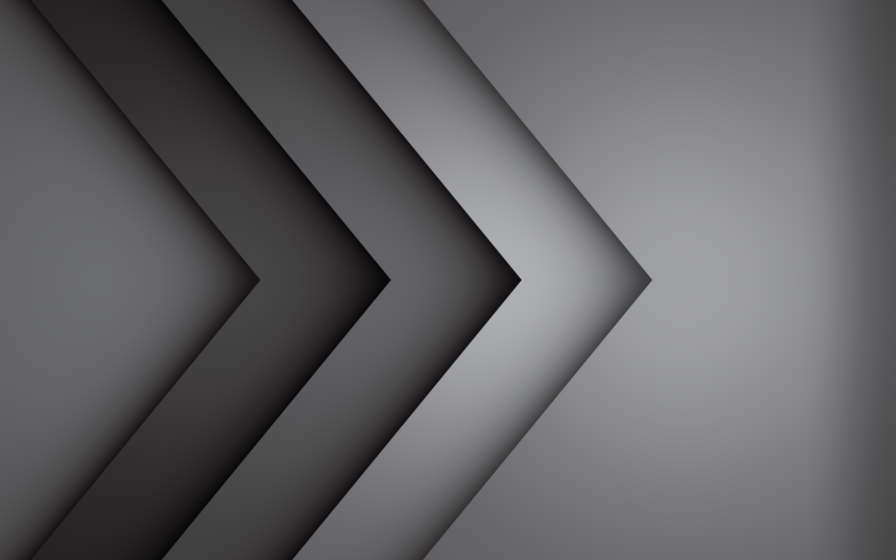
A Shadertoy shader for this background:

```glsl
#define FIRST_TIP 0.465
#define TIP_STEP 0.2333
#define LEAN 0.82
#define SHADOW_WIDTH 0.042
#define GLOW_RADIUS 0.45
#define RIM_WIDTH 0.17
#define RIM_DARKNESS 0.30

// One entry per layer, left to right
const vec4 BASE_TONE = vec4(0.31, 0.115, 0.23, 0.34);
const vec4 GLOW_TONE = vec4(0.43, 0.28, 0.40, 0.70);
const vec4 SHADOW_DEPTH = vec4(0.82, 0.88, 0.85, 0.62);

float glow(vec2 p, vec2 center) {
    vec2 q = (p - center) / GLOW_RADIUS;
    return exp(-dot(q, q));
}

// Distances inward from the upper and lower arms of a chevron
vec2 armDistances(vec2 p, float tipX) {
    float reach = tipX - p.x;
    float rise = LEAN * (p.y - 0.5);
    return vec2(reach - rise, reach + rise) / sqrt(1.0 + LEAN * LEAN);
}

// Cool light greys, slightly warm blacks
vec3 tint(float tone) {
    vec3 warm = vec3(1.05, 0.97, 0.99);
    vec3 cool = vec3(0.99, 0.995, 1.012);
    return tone * mix(warm, cool, smoothstep(0.1, 0.35, tone));
}

void mainImage(out vec4 fragColor, in vec2 fragCoord) {
    vec2 p = fragCoord / iResolution.y;
    float width = iResolution.x / iResolution.y;
    float pixel = 1.0 / iResolution.y;

    // Right-hand panel with a darkened outer rim
    float tone = mix(0.35, 0.635, glow(p, vec2(1.22, 0.5)));
    float rim = smoothstep(width - RIM_WIDTH, width, p.x);
    tone *= 1.0 - RIM_DARKNESS * rim;

    // Chevron layers, each shaded along its right edge
    for (int i = 3; i >= 0; i--) {
        float tipX = FIRST_TIP + TIP_STEP * float(i);
        vec2 arms = armDistances(p, tipX);
        vec2 lit = 1.0 - exp(-max(arms, 0.0) / SHADOW_WIDTH);
        float shade = 1.0 - SHADOW_DEPTH[i] * (1.0 - lit.x * lit.y);
        float light = glow(p, vec2(tipX - TIP_STEP, 0.5));
        float layer = mix(BASE_TONE[i], GLOW_TONE[i], light) * shade;
        float inside = smoothstep(-pixel, pixel, min(arms.x, arms.y));
        tone = mix(tone, layer, inside);
    }

    fragColor = vec4(tint(tone), 1.0);
}
```
